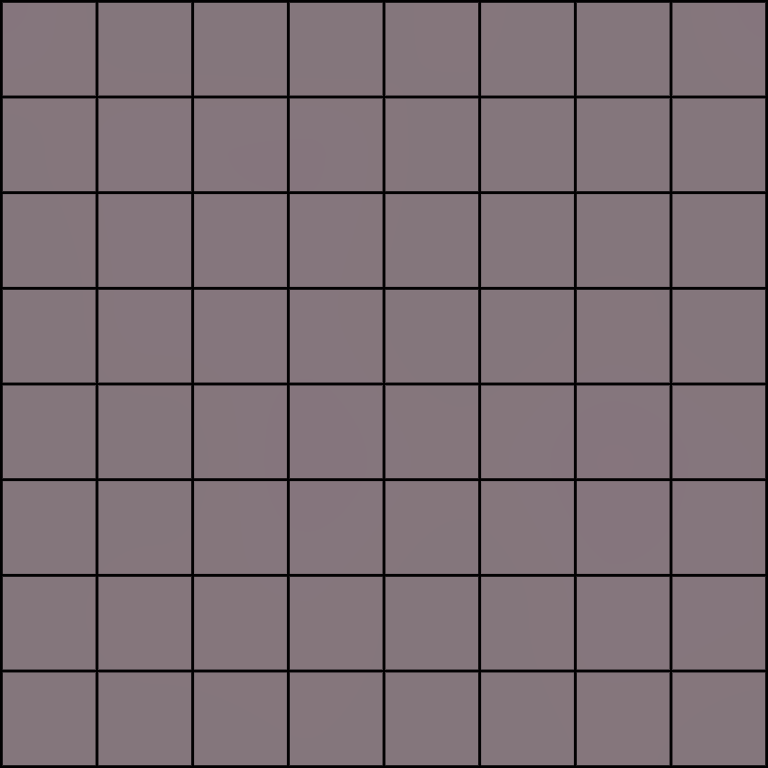
Write a WebGL 1 fragment shader that draws this pattern.

```glsl
precision highp float;

// A square grid of thin black lines over flat mauve-grey cells, eight by eight.
// Distance to the nearest grid line gives the line and a faint pale rim beside it;
// smooth value noise adds a barely visible warm and cool drift to the fill.

uniform vec2 u_resolution;

const float CELLS = 8.0;           // repeats across and down
const float PITCH = 0.12457;       // spacing of line centres
const float LINE_WIDTH = 0.0038;
const float RIM_WIDTH = 0.0022;    // reach of the pale rim beyond the line
const float RIM_GAIN = 0.018;
const float DRIFT_SCALE = 5.0;
const float DRIFT_GAIN = 0.008;
const vec3 FILL_COLOR = vec3(0.520, 0.462, 0.488);
const vec3 LINE_COLOR = vec3(0.008, 0.003, 0.006);
const vec3 DRIFT_TINT = vec3(1.0, -0.5, 0.2);

float hash(vec2 p) {
  return fract(sin(dot(p, vec2(127.1, 311.7))) * 43758.55);
}

float valueNoise(vec2 p) {
  vec2 i = floor(p);
  vec2 f = fract(p);
  f = f * f * (3.0 - 2.0 * f);
  float low = mix(hash(i), hash(i + vec2(1.0, 0.0)), f.x);
  float high = mix(hash(i + vec2(0.0, 1.0)), hash(i + vec2(1.0, 1.0)), f.x);
  return mix(low, high, f.y);
}

// Distance on each axis to the nearest of the CELLS + 1 line centres.
vec2 gridDistance(vec2 uv) {
  vec2 p = (uv - 0.5) / PITCH;
  vec2 nearest = clamp(floor(p + 0.5), -0.5 * CELLS, 0.5 * CELLS);
  return abs(p - nearest) * PITCH;
}

void main() {
  vec2 uv = gl_FragCoord.xy / u_resolution;
  vec2 pixel = 1.0 / u_resolution;
  vec2 edge = gridDistance(uv) - 0.5 * LINE_WIDTH;

  // Fill with a slow tint drift
  float drift = valueNoise(uv * DRIFT_SCALE) - 0.5;
  vec3 color = FILL_COLOR + DRIFT_TINT * drift * DRIFT_GAIN;

  // Pale rim next to each line
  vec2 rim = 1.0 - smoothstep(0.0, RIM_WIDTH, edge);
  color += RIM_GAIN * max(rim.x, rim.y);

  // Lines, smoothed over one pixel
  vec2 cover = clamp(0.5 - edge / pixel, 0.0, 1.0);
  color = mix(color, LINE_COLOR, max(cover.x, cover.y));

  gl_FragColor = vec4(color, 1.0);
}
```
